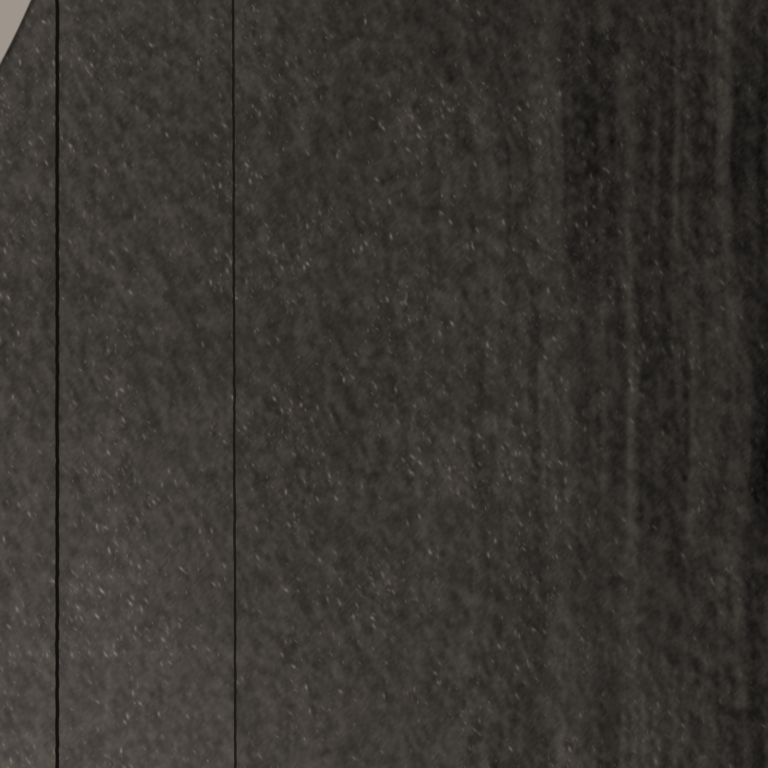
Write a WebGL 2 fragment shader that draws this texture.

```glsl
#version 300 es
precision highp float;

#define TINT vec3(1.03, 0.965, 0.895)
#define WALL_COLOR vec3(0.62, 0.59, 0.55)
#define MOTTLE_SCALE vec2(150.0, 85.0)
#define MOTTLE_AMOUNT 0.13
#define GRAIN_SCALE 64.0
#define GRAIN_AMOUNT 0.085
#define SPECK_CELLS 95.0
#define SPECK_AMOUNT 0.2
#define SPECK_SLANT 0.45
#define SEAM_LEFT 0.0745
#define SEAM_RIGHT 0.305

uniform vec2 u_resolution;
out vec4 fragColor;

float hash(vec2 cell, uint seed) {
    uvec2 q = uvec2(ivec2(cell));
    uint h = q.x * 1597334673u ^ q.y * 3812015801u ^ seed * 2654435769u;
    h = (h ^ (h >> 16)) * 2246822519u;
    h = (h ^ (h >> 13)) * 3266489917u;
    return float((h ^ (h >> 16)) >> 8) / 16777216.0;
}

float noise(vec2 p, uint seed) {
    vec2 i = floor(p), f = fract(p);
    f = f * f * (3.0 - 2.0 * f);
    float low = mix(hash(i, seed), hash(i + vec2(1, 0), seed), f.x);
    float high = mix(hash(i + vec2(0, 1), seed), hash(i + vec2(1, 1), seed), f.x);
    return mix(low, high, f.y);
}

vec2 rotate(vec2 p, float angle) {
    float c = cos(angle), s = sin(angle);
    return vec2(c * p.x + s * p.y, c * p.y - s * p.x);
}

// Broad light falloff: brighter lower left, darkest at the right rim
float lighting(vec2 uv) {
    float light = mix(0.218, 0.174, smoothstep(0.1, 0.95, uv.x));
    light += 0.062 * (1.0 - smoothstep(0.0, 0.6, uv.y)) * (1.0 - 0.75 * uv.x);
    light += 0.018 * (1.0 - smoothstep(0.0, 0.3, uv.x));
    light -= 0.045 * smoothstep(0.93, 1.0, uv.x);
    return light + 0.03 * (noise(uv * 5.0, 1u) - 0.5);
}

// Long vertical wood fibres, wavy in the middle and deep at the right
float woodGrain(vec2 uv) {
    float waviness = exp(-pow((uv.x - 0.6) / 0.14, 2.0));
    float bend = (noise(uv * vec2(5.0, 4.0), 2u) - 0.5) * mix(0.015, 0.07, waviness);
    float x = uv.x + bend + 0.004 * noise(uv * vec2(20.0, 14.0), 3u);
    float broad = noise(vec2(x * GRAIN_SCALE, uv.y * 2.5), 4u) - 0.5;
    float fine = noise(vec2(x * GRAIN_SCALE * 2.3, uv.y * 5.0), 5u) - 0.5;
    float depth = mix(0.22, 1.0, smoothstep(0.45, 0.85, uv.x));
    return (broad + 0.55 * fine) * depth;
}

// Fine leathery texture, tilted slightly off the vertical
float mottle(vec2 uv) {
    vec2 p = rotate(uv, SPECK_SLANT);
    float coarse = noise(p * MOTTLE_SCALE * 0.55, 6u);
    float medium = noise(p * MOTTLE_SCALE, 7u);
    float fine = noise(rotate(uv, 0.9) * MOTTLE_SCALE.yx * 2.2, 8u);
    return 0.3 * coarse + 0.5 * medium + 0.3 * fine - 0.55;
}

// Scattered glints gathered in loose clusters
float specks(vec2 uv, float cells, uint seed) {
    vec2 p = uv * cells, home = floor(p);
    float glow = 0.0;
    for (int y = -1; y <= 1; y++) {
        for (int x = -1; x <= 1; x++) {
            vec2 cell = home + vec2(x, y);
            vec2 center = cell + vec2(hash(cell, seed), hash(cell, seed + 1u));
            float cluster = noise(center / cells * 13.0, 9u);
            float strength = hash(cell, seed + 2u);
            float angle = SPECK_SLANT + 0.9 * (hash(cell, seed + 3u) - 0.5);
            vec2 d = rotate(p - center, angle) / vec2(0.17, 0.36);
            float present = step(hash(cell, seed + 4u), 0.05 + 0.45 * cluster * cluster);
            glow += present * (0.15 + 0.85 * pow(strength, 3.0)) * exp(-dot(d, d));
        }
    }
    return glow;
}

// Narrow dark joint with a slightly ragged edge
float seam(vec2 uv, float center, float halfWidth) {
    float ragged = noise(vec2(center * 90.0, uv.y * 130.0), 10u) - 0.5;
    float dist = abs(uv.x - center - 0.0012 * ragged);
    return 1.0 - smoothstep(halfWidth * 0.4, halfWidth * 1.5, dist);
}

void main() {
    vec2 uv = gl_FragCoord.xy / u_resolution;

    // Wood surface
    float shade = lighting(uv);
    shade += GRAIN_AMOUNT * woodGrain(uv) + MOTTLE_AMOUNT * mottle(uv);
    float glints = specks(uv, SPECK_CELLS, 20u) + 0.6 * specks(uv, SPECK_CELLS * 1.6, 30u);
    shade += SPECK_AMOUNT * glints * mix(1.0, 0.5, smoothstep(0.6, 0.95, uv.x));

    // Plank joints
    shade = mix(shade, 0.055, 0.95 * seam(uv, SEAM_LEFT, 0.0024));
    shade = mix(shade, 0.075, 0.8 * seam(uv, SEAM_RIGHT + 0.003 * (0.5 - uv.y), 0.0017));
    vec3 color = max(shade, 0.03) * TINT;

    // Pale wall behind the curved upper left corner
    float edge = uv.y - 0.915 - 2.1 * uv.x + 6.0 * uv.x * (0.046 - uv.x);
    color *= 1.0 - 0.35 * smoothstep(-0.02, 0.0, edge);
    color = mix(color, WALL_COLOR, smoothstep(-0.003, 0.006, edge));

    fragColor = vec4(color, 1.0);
}
```
